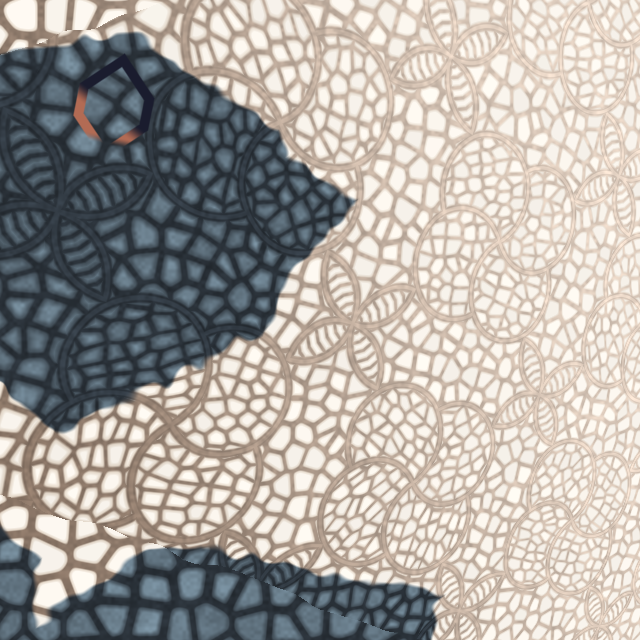
Write a Shadertoy shader that draws this pattern.

```glsl
// Sunlit pebble mosaic: four-petal flowers and four-lobed rosettes under cast shadows

const float LINE = 0.010;    // half width of the dividing strips
const float LOBE = 0.21;     // radius of a lobe and its offset from the rosette centre
const float QUARTER = 1.5707963;

float hash(vec2 p) { return fract(sin(dot(p, vec2(127.1, 311.7))) * 43758.5453); }
vec2 hash2(vec2 p) { return vec2(hash(p), hash(p + 57.3)); }

float noise(vec2 p) {
    vec2 i = floor(p), f = fract(p);
    f = f * f * (3.0 - 2.0 * f);
    return mix(mix(hash(i), hash(i + vec2(1, 0)), f.x),
               mix(hash(i + vec2(0, 1)), hash(i + vec2(1, 1)), f.x), f.y);
}

mat2 rotation(float a) { return mat2(cos(a), sin(a), -sin(a), cos(a)); }
float cross2(vec2 a, vec2 b) { return a.x * b.y - a.y * b.x; }

// Signed distance to the line a-b, positive on its left
float side(vec2 p, vec2 a, vec2 b) { return cross2(normalize(b - a), p - a); }

// Canvas to lattice: flowers on whole numbers, shrinking to the right
vec2 toLattice(vec2 p) {
    vec2 origin = vec2(0.553, 0.495), down = vec2(-0.153, -0.418);
    vec2 across = vec2(0.483, -0.022) - 0.23 * p;
    vec2 q = p - origin;
    return vec2(cross2(q, down), cross2(across, q)) / cross2(across, down);
}

// Rounded Voronoi stones: x = depth inside the stone, y = random value of the stone
vec2 pebbles(vec2 p) {
    vec2 cell = floor(p), f = fract(p), nearest = vec2(0), id = vec2(0);
    float best = 9.0, sum = 0.0;
    for (int k = 0; k < 9; k++) {
        vec2 g = vec2(k % 3 - 1, k / 3 - 1);
        vec2 r = g + 0.14 + 0.72 * hash2(cell + g) - f;
        if (dot(r, r) < best) { best = dot(r, r); nearest = r; id = g; }
    }
    for (int k = 0; k < 25; k++) {
        vec2 g = id + vec2(k % 5 - 2, k / 5 - 2);
        vec2 r = g + 0.14 + 0.72 * hash2(cell + g) - f;
        vec2 gap = r - nearest;
        if (dot(gap, gap) > 1e-4) sum += exp(-22.0 * dot(0.5 * (r + nearest), normalize(gap)));
    }
    float tone = hash(cell + id + 9.1);
    return vec2(-log(sum) / 22.0 - 0.07 - 0.06 * tone, tone);
}

// Pointed petal from the flower centre along x
float petal(vec2 p, float halfLength, float halfWidth) {
    float r = (halfLength * halfLength + halfWidth * halfWidth) / (2.0 * halfWidth);
    return length(vec2(p.x - halfLength, abs(p.y) + r - halfWidth)) - r;
}

vec2 lobeCentre(int i) { float a = QUARTER * (float(i) + 0.5); return LOBE * vec2(cos(a), sin(a)); }

// Negative inside the cast shadows
float shadow(vec2 p) {
    p += 0.022 * (vec2(noise(p * 38.0), noise(p * 38.0 + 20.0)) - 0.5);
    float body = max(side(p, vec2(0, 0.915), vec2(0.22, 0.945)), side(p, vec2(0.22, 0.945), vec2(0.43, 0.80)));
    body = max(body, max(side(p, vec2(0.43, 0.80), vec2(0.47, 0.60)), side(p, vec2(0.47, 0.60), vec2(0.417, 0.486))));
    body = max(body, max(side(p, vec2(0.417, 0.486), vec2(0.09, 0.323)), side(p, vec2(0.09, 0.323), vec2(0, 0.395))));
    float tip = max(side(p, vec2(0.43, 0.755), vec2(0.556, 0.69)), side(p, vec2(0.556, 0.69), vec2(0.46, 0.58)));
    tip = max(tip, 0.40 - p.x);
    float low = max(side(p, vec2(0.08, 0.04), vec2(0.22, 0.135)), side(p, vec2(0.22, 0.135), vec2(0.31, 0.143)));
    low = max(low, max(side(p, vec2(0.31, 0.143), vec2(0.69, 0.073)), side(p, vec2(0.69, 0.073), vec2(0.677, 0))));
    float corner = max(side(p, vec2(0, 0.18), vec2(0.06, 0.125)), p.x - 0.06);
    return min(min(body, tip), min(low, corner));
}

void mainImage(out vec4 fragColor, in vec2 fragCoord) {
    vec2 p = fragCoord / iResolution.xy;
    float aa = 2.5 / iResolution.y;
    vec2 uv = toLattice(p + 0.004 * (vec2(noise(p * 14.0), noise(p * 14.0 + 7.0)) - 0.5));

    // Rosette: each lobe overlaps the next one in turn
    vec2 c = fract(uv) - 0.5;
    float strip = 9.0, lobe = -1.0;
    for (int i = 0; i < 4; i++) {
        float d = length(c - lobeCentre(i)) - LOBE;
        float previous = length(c - lobeCentre(i + 3)) - LOBE;
        strip = min(strip, max(abs(d), -previous));
        if (d < 0.0 && previous > 0.0) lobe = float(i);
    }

    // Flower: four petals on the diagonals
    vec2 q = abs(rotation(0.5 * QUARTER) * (fract(uv + 0.5) - 0.5));
    if (q.y > q.x) q = q.yx;
    float leaf = petal(q, 0.135, 0.056);
    strip = min(strip, abs(leaf));

    // Stones: plain field, slender ones in lobes, rungs in petals, rubble at the border
    float rubble = 0.33 + 0.35 * p.x + 0.02 * noise(p * 20.0) - abs(p.y - 0.57);
    vec2 stone;
    if (rubble < 0.0) {
        stone = pebbles(p * 19.0) / vec2(8.0, 1.0);
        strip = 9.0;
    } else if (leaf < 0.0) {
        float rung = q.x * 27.0 + q.y * 6.0;
        float tone = hash(floor(vec2(rung, 0)) + floor(uv + 0.5));
        stone = vec2(min((0.5 - abs(fract(rung) - 0.5)) / 27.0 - 0.006, -leaf - 0.016), tone);
    } else if (lobe >= 0.0) {
        vec2 key = floor(uv) + 5.0 * lobe;
        vec2 scale = mix(vec2(21, 13), vec2(17, 15), hash(key + 3.0));
        stone = pebbles(rotation(6.28 * hash(key)) * c * scale + 31.0 * key) / vec2(17, 1);
    } else stone = pebbles(uv * 12.5) / vec2(12.5, 1);
    stone.x = min(stone.x, strip - LINE - 0.004);

    // Surface colours in sun and shade
    float cover = smoothstep(-aa, aa, stone.x);
    float dome = smoothstep(0.0, 0.020, stone.x);
    float band = 1.0 - smoothstep(LINE - aa, LINE + aa, strip);
    float groove = band * smoothstep(0.35 * LINE, LINE, strip);
    float grain = noise(p * 170.0) * 0.6 + noise(p * 60.0) * 0.4;
    float glare = smoothstep(0.05, 0.95, 0.8 * p.x + 0.2 * p.y);
    vec3 mortar = mix(vec3(0.54, 0.46, 0.40), vec3(0.89, 0.82, 0.76), glare) * (0.86 + 0.24 * grain);
    mortar *= 1.0 + 0.07 * band - 0.13 * groove;
    vec3 sunStone = mix(vec3(0.90, 0.85, 0.79), vec3(1.0, 0.98, 0.95), clamp(dome * 1.6 + 0.5 * glare, 0.0, 1.0));
    vec3 sun = mix(mortar, sunStone * (0.96 + 0.05 * stone.y), cover);
    vec3 shadeMortar = vec3(0.17, 0.20, 0.23) * (0.75 + 0.4 * grain + 0.25 * band - 0.3 * groove);
    vec3 shadeStone = mix(vec3(0.27, 0.32, 0.36), vec3(0.47, 0.56, 0.62), dome * (0.55 + 0.45 * stone.y));
    vec3 shade = mix(shadeMortar, shadeStone * (0.85 + 0.25 * grain), cover);
    vec3 color = mix(shade, sun, smoothstep(-0.004, 0.004, shadow(p)));

    // Stray open band lying on the stones
    vec2 b = rotation(0.2) * (p - vec2(0.178, 0.833));
    float hoop = abs(max(abs(b.x), 0.7 * (abs(b.x) + abs(b.y))) - 0.052) - 0.007;
    vec3 hoopColor = mix(vec3(0.70, 0.42, 0.33), vec3(0.10, 0.11, 0.18), smoothstep(-0.03, 0.0, b.y + 0.5 * b.x));
    color = mix(color, hoopColor, (1.0 - smoothstep(-0.001, 0.002, hoop)) * smoothstep(-0.06, -0.045, b.y));

    fragColor = vec4(clamp(color, 0.0, 1.0), 1.0);
}
```
